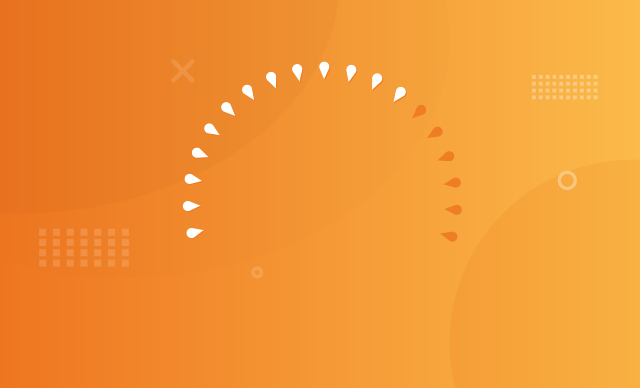
Reproduce this background procedurally as a Shadertoy shader.

```glsl
// Warm orange gradient with faint large curves, a fan of teardrops and small ornaments.

const vec3 ORANGE_LEFT = vec3(0.935, 0.460, 0.127);
const vec3 AMBER_RIGHT = vec3(0.985, 0.730, 0.290);
const vec3 DROP_ORANGE = vec3(0.935, 0.490, 0.140);
const vec3 WHITE = vec3(1.0);

// Smooth coverage of a shape from its signed distance
float cover(float dist, float pixel) {
    return 1.0 - smoothstep(-0.6 * pixel, 0.6 * pixel, dist);
}

float ellipse(vec2 p, vec2 center, vec2 radii) {
    return (length((p - center) / radii) - 1.0) * min(radii.x, radii.y);
}

float ring(vec2 p, vec2 center, float radius, float halfWidth) {
    return abs(length(p - center) - radius) - halfWidth;
}

// Diagonal cross: fold both arms onto one segment
float crossMark(vec2 p, vec2 center, float reach, float halfWidth) {
    vec2 q = abs(p - center);
    float along = clamp(0.5 * (q.x + q.y), 0.0, reach);
    return length(q - along) - halfWidth;
}

// Finite grid of squares, starting at its lower left cell
float squareGrid(vec2 p, vec2 first, vec2 pitch, vec2 count, float halfSize) {
    vec2 cell = clamp(floor((p - first) / pitch + 0.5), vec2(0.0), count - 1.0);
    vec2 q = abs(p - first - cell * pitch) - halfSize;
    return max(q.x, q.y);
}

// Round end at the origin, pointed end at (0, len)
float teardrop(vec2 q, float radius, float len) {
    q.x = abs(q.x);
    float slope = radius / len;
    float side = sqrt(1.0 - slope * slope);
    float k = dot(q, vec2(-slope, side));
    if (k < 0.0) return length(q) - radius;
    if (k > side * len) return length(q - vec2(0.0, len));
    return dot(q, vec2(side, slope)) - radius;
}

// Drops numbered clockwise along an arc, tips towards its center
float dropArc(vec2 p, int first, int last) {
    vec2 q = p - vec2(83.1, 48.1);
    float dist = 1000.0;
    for (int i = first; i <= last; i++) {
        float angle = radians(193.6 - 11.6 * float(i));
        vec2 dir = vec2(cos(angle), sin(angle));
        vec2 local = vec2(dot(q, vec2(-dir.y, dir.x)), 34.7 - dot(q, dir));
        dist = min(dist, teardrop(local, 1.29, 3.2));
    }
    return dist;
}

void mainImage(out vec4 fragColor, in vec2 fragCoord) {
    // The canvas is 100 units high
    float pixel = 100.0 / iResolution.y;
    vec2 p = fragCoord * pixel;

    // Base gradient
    vec3 color = mix(ORANGE_LEFT, AMBER_RIGHT, fragCoord.x / iResolution.x);

    // Large tinted curves
    float outer = cover(ellipse(p, vec2(32.3, 90.3), vec2(83.7, 62.0)), pixel);
    float inner = cover(ellipse(p, vec2(4.3, 104.3), vec2(83.1, 59.4)), pixel);
    float corner = cover(length(p - vec2(163.0, 11.7)) - 47.15, pixel);
    color *= mix(WHITE, vec3(0.992, 0.990, 0.980), outer);
    color *= mix(WHITE, vec3(0.980, 0.970, 0.960), inner);
    color *= mix(WHITE, vec3(0.990, 0.950, 0.890), corner);

    // Translucent ornaments
    float mark = crossMark(p, vec2(47.15, 81.7), 2.4, 0.6);
    float wideGrid = squareGrid(p, vec2(11.0, 32.2), vec2(3.55, 2.65), vec2(7.0, 4.0), 0.9);
    float fineGrid = squareGrid(p, vec2(137.6, 74.9), vec2(1.765), vec2(10.0, 4.0), 0.48);
    float smallRing = ring(p, vec2(66.3, 29.8), 1.1, 0.43);
    float largeRing = ring(p, vec2(146.2, 53.5), 2.05, 0.43);
    color = mix(color, WHITE, 0.12 * cover(mark, pixel));
    color = mix(color, WHITE, 0.15 * cover(min(wideGrid, smallRing), pixel));
    color = mix(color, WHITE, 0.33 * cover(min(fineGrid, largeRing), pixel));

    // Teardrops: white ones with a small shadow, then orange ones
    float shadow = dropArc(p - vec2(0.25, -0.3), 0, 12);
    color = mix(color, DROP_ORANGE, cover(shadow, pixel));
    color = mix(color, WHITE, cover(dropArc(p, 0, 12), pixel));
    color = mix(color, DROP_ORANGE, cover(dropArc(p, 13, 18), pixel));

    fragColor = vec4(color, 1.0);
}
```
